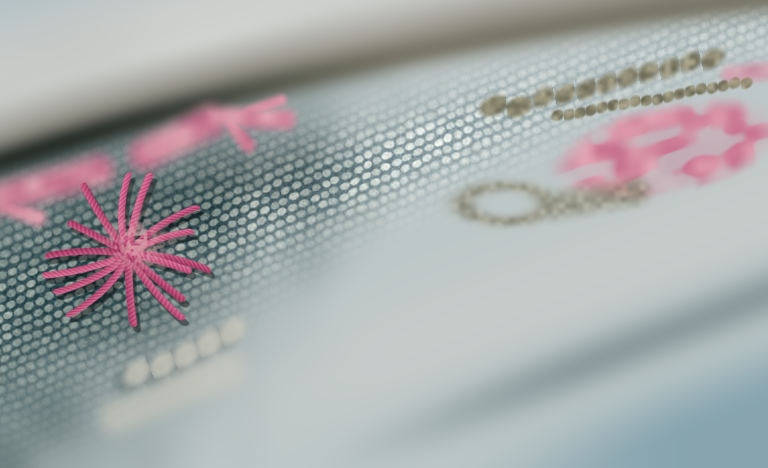
Write a Shadertoy shader that draws this texture.

```glsl
float hash(vec2 p) {
    vec3 q = fract(p.xyx * 0.1031);
    q += dot(q, q.yzx + 33.33);
    return fract((q.x + q.y) * q.z);
}

float noise(vec2 p) {
    vec2 i = floor(p), f = fract(p);
    f = f * f * (3.0 - 2.0 * f);
    return mix(mix(hash(i), hash(i + vec2(1, 0)), f.x),
               mix(hash(i + vec2(0, 1)), hash(i + vec2(1, 1)), f.x), f.y);
}

vec2 turn(vec2 p, float a) {
    return vec2(cos(a) * p.x + sin(a) * p.y, cos(a) * p.y - sin(a) * p.x);
}

float bell(float x, float width) {
    x /= width;
    return exp(-x * x);
}

float capsule(vec2 p, vec2 a, vec2 b) {
    vec2 d = b - a;
    return length(p - a - d * clamp(dot(p - a, d) / dot(d, d), 0.0, 1.0));
}

float blurLine(vec2 p, vec4 ends, float radius) {
    return 1.0 - smoothstep(0.2 * radius, 1.8 * radius, capsule(p, ends.xy, ends.zw));
}

// Staggered rows of rounded yarn crossings
float weave(vec2 p, float size, float blur) {
    vec2 q = turn(p, 0.42) / vec2(size, size * 0.85);
    q += 0.35 * vec2(noise(q * 0.45), noise(q * 0.45 + 31.0));
    q.x += 0.5 * mod(floor(q.y), 2.0);
    vec2 id = floor(q);
    vec2 c = fract(q) - 0.5 - 0.16 * (vec2(hash(id), hash(id + 17.0)) - 0.5);
    float knot = 1.0 - smoothstep(0.34 - blur, 0.4 + blur, length(c * vec2(0.85, 1)));
    return knot * (0.65 + 0.35 * hash(id + 5.0));
}

// Row of slanted beads between two points
float stitch(vec2 p, vec4 ends, float pitch, float width, float blur) {
    vec2 d = ends.zw - ends.xy;
    vec2 q = turn(p - ends.xy, atan(d.y, d.x));
    float k = clamp(floor(q.x / pitch), 0.0, floor(length(d) / pitch));
    q -= vec2((k + 0.5) * pitch, (hash(vec2(k, 3)) - 0.5) * width * 0.6);
    q = turn(q, 0.35) / vec2(pitch * 0.6, width);
    return 1.0 - smoothstep(1.0 - blur, 1.0 + blur, length(q));
}

// Coverage in x, thread shading in y
vec2 threadFlower(vec2 p, float radius) {
    vec2 result = vec2(0, 0.5);
    for (int i = 0; i < 15; i++) {
        float k = float(i), h = hash(vec2(k, 8));
        vec2 q = turn(p * vec2(1, 1.12), (k + 0.6 * h) * 0.4189);
        q.y += (hash(vec2(k, 2)) - 0.5) * q.x * q.x * 4.0;
        float reach = radius * (0.72 + 0.38 * hash(vec2(k, 4)));
        float cover = 1.0 - smoothstep(0.006, 0.0105, capsule(q, vec2(0), vec2(reach, 0)));
        float twist = 0.5 + 0.5 * sin(q.x * 620.0 + q.y * 420.0);
        float shade = 0.2 + 0.3 * h + 0.25 * twist + 0.25 * smoothstep(-0.008, 0.008, q.y);
        result = mix(result, vec2(1, shade), cover);
    }
    return result;
}

vec3 denim(vec2 p) {
    float t = p.y - 0.385 * p.x;
    float light = p.x + 0.3 * (noise(p * 9.0) - 0.5) + max(0.0, 0.28 - t);
    vec3 col = mix(vec3(0.43, 0.50, 0.50), vec3(0.74, 0.78, 0.78), smoothstep(0.05, 1.05, light));
    // Defocused folds in front
    col = mix(col, vec3(0.78, 0.80, 0.79), 0.75 * bell(t + 0.07, 0.13) * smoothstep(0.3, 0.9, p.x));
    col = mix(col, vec3(0.50, 0.57, 0.58), 0.8 * bell(t + 0.26, 0.055) * smoothstep(0.6, 1.3, p.x));
    col = mix(col, vec3(0.49, 0.62, 0.67), 0.85 * smoothstep(0.3, 0.5, -t) * smoothstep(0.8, 1.5, p.x));
    // Hollows behind and around the flower
    col -= 0.16 * bell(length((p - vec2(0.55, 0.63)) * vec2(0.7, 1.3)), 0.12);
    col -= 0.11 * bell(length(p - vec2(0.32, 0.43)), 0.2);
    // Sharp weave along the focal plane
    float focus = bell(p.y - 0.34 - 0.38 * p.x, mix(0.19, 0.085, smoothstep(0.1, 0.9, p.x)));
    focus *= 1.0 - 0.65 * smoothstep(0.85, 1.3, p.x);
    float yarn = weave(p, 0.024, 0.33 - 0.25 * focus);
    vec3 thread = mix(vec3(-0.23, -0.19, -0.17), vec3(0.21, 0.19, 0.16), yarn);
    return col + focus * (thread + 0.14 * (noise(p * 230.0) - 0.5));
}

vec3 backFold(vec2 p, float d) {
    vec3 col = mix(vec3(0.59, 0.58, 0.54), vec3(0.80, 0.81, 0.80), smoothstep(0.03, 0.15, d));
    col = mix(col, vec3(0.71, 0.76, 0.77), smoothstep(0.2, 0.36, d));
    return col + 0.06 * (noise(turn(p, 0.25) * vec2(3, 13)) - 0.5);
}

// Out-of-focus embroidery coverage
float pinkPatches(vec2 p) {
    float c = blurLine(p, vec4(0.31, 0.67, 0.45, 0.74), 0.032);
    c = max(c, blurLine(p, vec4(0.45, 0.75, 0.61, 0.745), 0.021));
    c = max(c, blurLine(p, vec4(0.49, 0.74, 0.53, 0.69), 0.015));
    c = max(c, blurLine(p, vec4(0.5, 0.75, 0.6, 0.785), 0.012));
    c = max(c, blurLine(p, vec4(-0.02, 0.57, 0.21, 0.635), 0.032));
    c = max(c, blurLine(p, vec4(0.01, 0.56, 0.08, 0.535), 0.018));
    vec2 oval = turn(p - vec2(1.43, 0.68), 0.2) / vec2(0.24, 0.09);
    float gaps = 0.35 + 0.65 * smoothstep(0.3, 0.6, noise(turn(p, 0.3) * vec2(21, 34)));
    c = max(c, gaps * (1.0 - smoothstep(0.75, 1.15, length(oval))));
    c = max(c, blurLine(p, vec4(1.33, 0.725, 1.45, 0.75), 0.022));
    c = max(c, blurLine(p, vec4(1.53, 0.75, 1.57, 0.75), 0.028));
    return max(c, 0.7 * blurLine(p, vec4(1.56, 0.84, 1.66, 0.85), 0.018));
}

float oliveChains(vec2 p) {
    float c = stitch(p, vec4(1.03, 0.77, 1.12, 0.775), 0.052, 0.02, 0.35);
    c = max(c, stitch(p, vec4(1.14, 0.785, 1.54, 0.88), 0.046, 0.017, 0.5));
    c = max(c, stitch(p, vec4(1.18, 0.75, 1.6, 0.825), 0.024, 0.011, 0.3));
    float ring = length((p - vec2(1.08, 0.565)) / vec2(0.1, 0.042));
    c = max(c, 0.65 * bell(ring - 0.9, 0.28));
    return max(c, 0.65 * blurLine(p, vec4(1.18, 0.56, 1.36, 0.59), 0.026));
}

void mainImage(out vec4 fragColor, in vec2 fragCoord) {
    vec2 p = fragCoord / iResolution.y;
    float d = p.y - (0.65 + 0.32 * p.x - 0.065 * p.x * p.x);
    vec3 col = mix(denim(p), backFold(p, d), smoothstep(-0.02, 0.025, d));
    vec3 crease = mix(vec3(0.12, 0.15, 0.13), vec3(0.46, 0.45, 0.39), smoothstep(0.1, 0.95, p.x));
    col = mix(col, crease, 0.9 * bell(d - 0.004, 0.034));

    vec3 rose = mix(vec3(0.78, 0.40, 0.53), vec3(0.91, 0.64, 0.70), noise(p * 28.0));
    col = mix(col, rose, 0.9 * pinkPatches(p));
    vec3 olive = mix(vec3(0.36, 0.34, 0.25), vec3(0.66, 0.63, 0.51), noise(p * 75.0));
    col = mix(col, olive, 0.85 * oliveChains(p));

    // Pale knots in front
    vec4 row = vec4(0.27, 0.19, 0.52, 0.3);
    col -= 0.1 * stitch(p + 0.018, row, 0.055, 0.025, 0.6);
    float knots = max(stitch(p, row, 0.055, 0.023, 0.5), 0.8 * blurLine(p, vec4(0.25, 0.11, 0.49, 0.21), 0.035));
    col = mix(col, vec3(0.80, 0.79, 0.74), 0.75 * knots);

    // Sharp flower, its shadow and fuzzy centre
    vec2 f = p - vec2(0.275, 0.457);
    col *= 1.0 - 0.4 * threadFlower(f + vec2(-0.008, 0.012), 0.18).x;
    vec2 petals = threadFlower(f, 0.18);
    col = mix(col, mix(vec3(0.50, 0.09, 0.25), vec3(0.90, 0.48, 0.63), petals.y), petals.x);
    float fuzz = bell(length(f - vec2(0.015, 0.025)), 0.055) * smoothstep(0.25, 0.75, noise(f * 140.0));
    col = mix(col, vec3(0.86, 0.66, 0.68), 0.8 * fuzz);
    fragColor = vec4(clamp(col, 0.0, 1.0), 1);
}
```
